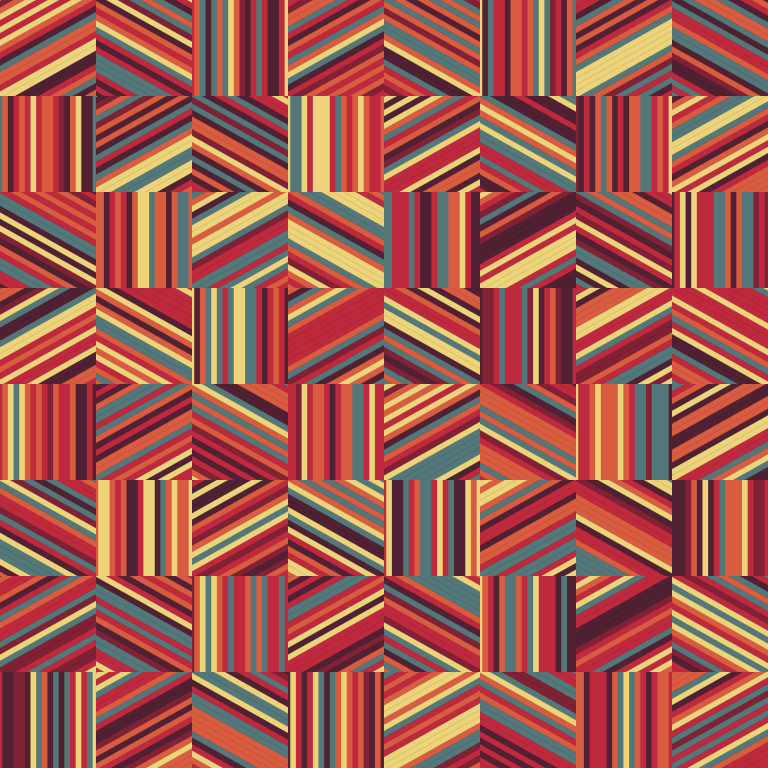
Reproduce this pattern procedurally as a WebGL 2 fragment shader.

```glsl
#version 300 es
precision highp float;

uniform vec2 u_resolution;
out vec4 fragColor;

const float TILES = 8.0;
const float STRIPES = 17.0;
const float SLOPE = 0.56;
const float SEAM_DEPTH = 0.09;

const vec3 CRIMSON = vec3(0.75, 0.16, 0.24);
const vec3 ORANGE = vec3(0.85, 0.36, 0.25);
const vec3 TEAL = vec3(0.33, 0.47, 0.48);
const vec3 STRAW = vec3(0.93, 0.83, 0.48);
const vec3 PLUM = vec3(0.31, 0.13, 0.20);
const vec3 MAROON = vec3(0.50, 0.13, 0.21);

float hash(vec3 q) {
    q = fract(q * vec3(0.1031, 0.1030, 0.0973));
    q += dot(q, q.yzx + 33.33);
    return fract((q.x + q.y) * q.z);
}

// Weighted random pick from the palette
vec3 stripeColor(vec2 tile, float index) {
    float pick = hash(vec3(tile * 7.0 + 3.0, index + 41.0));
    if (pick < 0.23) return CRIMSON;
    if (pick < 0.41) return ORANGE;
    if (pick < 0.60) return TEAL;
    if (pick < 0.77) return STRAW;
    if (pick < 0.94) return PLUM;
    return MAROON;
}

// Blend across the nearest stripe edge, with a faint seam along it
vec3 stripes(vec2 tile, float s, float blur, float seamDepth) {
    float edge = floor(s + 0.5);
    float d = s - edge;
    float side = clamp(d / blur + 0.5, 0.0, 1.0);
    vec3 color = mix(stripeColor(tile, edge - 1.0), stripeColor(tile, edge), side);
    float seam = 1.0 - smoothstep(0.04, 0.04 + blur, abs(d));
    return color * (1.0 - seamDepth * seam);
}

// Three stripe directions cycle along each row, stepping by one per row
vec3 patchwork(vec2 p, float pixel) {
    vec2 tile = floor(p);
    vec2 local = p - tile;
    float kind = mod(tile.x + tile.y + 2.0, 3.0);
    if (kind > 1.5) {
        return stripes(tile, local.x * STRIPES + 0.6, STRIPES * pixel, 0.0);
    }
    float lean = kind < 0.5 ? -SLOPE : SLOPE;
    float across = (local.y + lean * local.x) * inversesqrt(1.0 + SLOPE * SLOPE);
    return stripes(tile, across * STRIPES + 0.3, STRIPES * pixel, SEAM_DEPTH);
}

void main() {
    float scale = TILES / min(u_resolution.x, u_resolution.y);
    vec3 color = vec3(0.0);
    // Four samples per pixel smooth the tile borders
    for (int i = 0; i < 4; i++) {
        vec2 offset = vec2(i % 2, i / 2) * 0.5 - 0.25;
        color += patchwork((gl_FragCoord.xy + offset) * scale, scale * 0.6);
    }
    fragColor = vec4(color * 0.25, 1.0);
}
```
